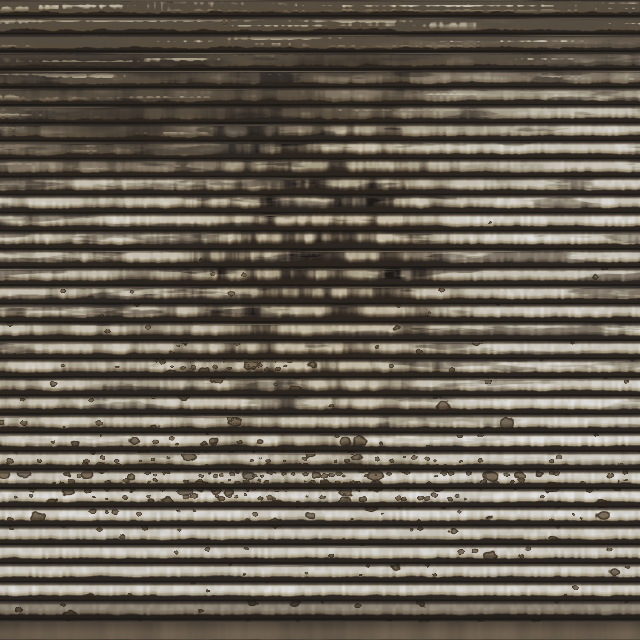
A three.js fragment shader for this texture:

```glsl
varying vec2 vUv;

// Slat index from the top: ROW_START + ROW_RATE * t - ROW_STRETCH * t * t
const float ROW_START = -0.893;
const float ROW_RATE = 36.17;
const float ROW_STRETCH = 1.2;
const float LAST_ROW = 33.0;
const float SEAM = 0.08;
const float LIP_END = 0.27;
const float STAIN_EDGE = 0.74;
const float RAGGED = 0.20;
const float STREAK_FREQ = 190.0;
const float BLISTER_CELLS = 40.0;

const vec3 SOOT = vec3(0.11, 0.10, 0.09);
const vec3 DARK = vec3(0.20, 0.18, 0.17);
const vec3 UMBER = vec3(0.33, 0.30, 0.26);
const vec3 TAUPE = vec3(0.49, 0.45, 0.40);
const vec3 TAN = vec3(0.64, 0.62, 0.55);
const vec3 CREAM = vec3(0.77, 0.75, 0.71);
const vec3 BARE = vec3(0.88, 0.88, 0.88);
const vec3 RUST_TINT = vec3(1.04, 0.97, 0.83);
const vec3 RAIL = vec3(0.41, 0.36, 0.30);

float hash(vec2 p) {
  vec3 q = fract(vec3(p.xyx) * 0.1031);
  q += dot(q, q.yzx + 33.33);
  return fract((q.x + q.y) * q.z);
}

float noise(vec2 p) {
  vec2 i = floor(p), f = fract(p);
  f = f * f * (3.0 - 2.0 * f);
  return mix(mix(hash(i), hash(i + vec2(1.0, 0.0)), f.x),
             mix(hash(i + vec2(0.0, 1.0)), hash(i + 1.0), f.x), f.y);
}

float fbm(vec2 p) {
  float sum = 0.0, amp = 0.53;
  for (int i = 0; i < 4; i++) {
    sum += amp * noise(p);
    p = p * 2.1 + 17.3;
    amp *= 0.5;
  }
  return sum;
}

float bell(float x) { return exp(-x * x); }

vec3 metalRamp(float v) {
  vec3 c = mix(SOOT, DARK, smoothstep(0.0, 0.12, v));
  c = mix(c, UMBER, smoothstep(0.12, 0.30, v));
  c = mix(c, TAUPE, smoothstep(0.30, 0.48, v));
  c = mix(c, TAN, smoothstep(0.48, 0.65, v));
  c = mix(c, CREAM, smoothstep(0.65, 0.80, v));
  return mix(c, BARE, smoothstep(0.80, 0.97, v));
}

// Chance of a blister at a place, with t measured from the top
float blisterChance(vec2 p) {
  float belt = bell((p.y - 0.755) / 0.042) * (0.14 + 0.5 * bell((p.x - 0.45) / 0.28));
  float chain = bell((p.y - 0.57) / 0.016) * smoothstep(0.22, 0.28, p.x)
              * (1.0 - smoothstep(0.46, 0.50, p.x));
  return belt + 0.65 * chain + 0.045 * smoothstep(0.3, 0.55, p.y);
}

// x: blister coverage, y: its dark rim
vec2 blisters(vec2 p, float cells) {
  vec2 result = vec2(0.0), home = floor(p * cells);
  float wobble = 0.2 * (noise(p * cells * 5.0) - 0.5);
  for (int j = -1; j <= 1; j++)
    for (int i = -1; i <= 1; i++) {
      vec2 id = home + vec2(float(i), float(j));
      vec2 center = id + 0.2 + 0.6 * vec2(hash(id + 3.7), hash(id + 71.3));
      float present = step(hash(id + cells), blisterChance(center / cells));
      float radius = mix(0.16, 0.42, hash(id + 29.1));
      float d = length((p * cells - center) * vec2(0.85, 1.15)) - radius + wobble;
      float fill = present * (1.0 - smoothstep(-0.05, 0.05, d));
      result = max(result, vec2(fill, fill * smoothstep(-0.17, -0.02, d)));
    }
  return result;
}

void main() {
  float x = vUv.x, t = 1.0 - vUv.y;
  float n = ROW_START + ROW_RATE * t - ROW_STRETCH * t * t;
  float row = floor(n), s = fract(n);

  // Broad grime: soot at the top, a brown haze in the middle
  float cloud = fbm(vec2(x * 5.0, n * 0.55));
  float coat = 1.0 - smoothstep(0.07, 0.29, t + 0.11 * (x - 0.5) + 0.22 * (cloud - 0.5));
  float haze = bell((x - 0.49) / 0.17) * bell((t - 0.40) / 0.20);
  float dirty = clamp(0.35 + haze + 0.5 * coat - 0.4 * smoothstep(0.55, 0.9, t)
                      - 0.25 * smoothstep(0.6, 0.75, x), 0.0, 1.0);

  // Bare metal with fine vertical streaks and smudges
  float streak = noise(vec2(x * STREAK_FREQ, row * 7.0 + s * 1.5));
  float run = fbm(vec2(x * 38.0, row * 5.3));
  float v = 0.98 - 0.07 * hash(vec2(row, 5.0)) - 0.14 * streak;
  v -= dirty * (0.12 + 0.55 * smoothstep(0.38, 0.75, run));
  float smudge = smoothstep(0.54, 0.68, fbm(vec2(x * 9.0 + row * 3.1, n * 1.7)));
  v -= 0.30 * smudge * (1.0 - smoothstep(0.5, 0.85, t));

  // Sooty coat with long pale scratches
  float coatTone = mix(0.30, 0.15, smoothstep(0.07, 0.10, t)) + 0.10 * (run - 0.5);
  v = mix(v, coatTone, 0.95 * coat);
  float scratch = smoothstep(0.66, 0.80, noise(vec2(x * 7.0, n * 7.0)) * 0.75 + 0.25 * streak);
  v += 0.45 * scratch * coat * bell((s - 0.45) / 0.22);

  // Blisters in two sizes
  vec2 spots = max(blisters(vec2(x, t), BLISTER_CELLS),
                   blisters(vec2(x, t) + 0.003, BLISTER_CELLS * 2.1));
  v = mix(v, min(v, 0.40 - 0.28 * spots.y), 0.92 * spots.x);

  // Rounded lip, ragged stain and shaded underside of each slat
  float edge = STAIN_EDGE + 0.10 * coat - RAGGED * (run - 0.35) * (0.6 + dirty)
             - 0.05 * streak;
  float stain = smoothstep(edge - 0.26, edge + 0.02, s);
  float underside = smoothstep(edge - 0.03, edge + 0.08, s);
  v *= 1.0 - stain * (0.30 + 0.35 * dirty) * (1.0 - coat);
  v = mix(v, 0.07, underside);
  v *= mix(0.25, 1.0, smoothstep(SEAM, LIP_END, s));
  float glint = bell((s - 0.13) / 0.035) * noise(vec2(x * 9.0, row * 4.7));
  v = max(v, 0.48 * glint);
  v *= smoothstep(0.0, SEAM, s) * (1.0 - smoothstep(0.91, 0.98, s));

  // Dull last slat, tinted metal and brown bottom rail
  v *= 1.0 - 0.38 * smoothstep(LAST_ROW - 1.0, LAST_ROW - 0.8, n);
  vec3 color = metalRamp(clamp(v, 0.0, 1.0));
  float rust = clamp(0.35 * dirty + 0.5 * stain + 0.5 * spots.x, 0.0, 1.0);
  color *= mix(vec3(1.0), RUST_TINT, rust * (1.0 - 0.5 * smudge));
  float railTone = 0.75 + 0.25 * smoothstep(0.1, 0.8, s) + 0.25 * (run - 0.5);
  color = mix(color, RAIL * railTone, smoothstep(LAST_ROW + 0.05, LAST_ROW + 0.2, n));
  gl_FragColor = vec4(color, 1.0);
}
```
